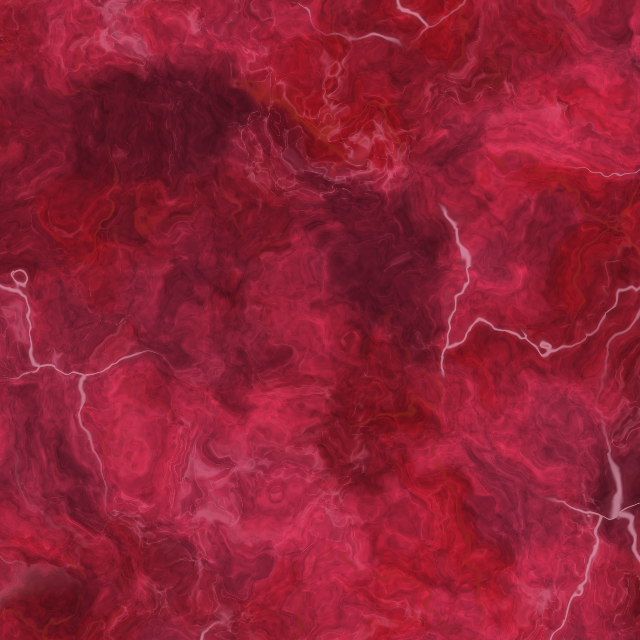
Write a three.js fragment shader that draws this texture.

```glsl
// Crimson marble: cloudy rose, scarlet and plum minerals with a dark smoky seam,
// fibrous wrinkles, and broken pale and rusty cracks.
// Smooth cellular noise makes the clouds; warped cell borders make the cracks.
varying vec2 vUv;

vec3 hash3(vec2 p) {
  vec3 q = fract(p.xyx * vec3(0.1031, 0.1030, 0.0973));
  q += dot(q, q.yxz + 33.33);
  return fract((q.xxy + q.yzz) * q.zyx);
}

// Cellular noise whose random cell values melt into each other
float cloud(vec2 p) {
  vec2 cell = floor(p), f = p - cell;
  float sum = 0.0005, total = 0.001;
  for (int y = -1; y <= 1; y++)
  for (int x = -1; x <= 1; x++) {
    vec2 offset = vec2(float(x), float(y));
    vec3 h = hash3(cell + offset);
    vec2 d = offset + 0.15 + 0.7 * h.xy - f;
    float w = max(0.0, 1.0 - dot(d, d));
    w *= w * w;
    sum += w * h.z;
    total += w;
  }
  return sum / total;
}

const mat2 TURN = mat2(1.6, 1.2, -1.2, 1.6);

float layers(vec2 p) {
  float sum = 0.0, amp = 0.5, total = 0.0;
  for (int i = 0; i < 5; i++) {
    sum += amp * cloud(p);
    total += amp;
    amp *= 0.56;
    p = TURN * p + 7.3;
  }
  return sum / total;
}

// Thin crests along the mid level of each cloud layer
float wrinkles(vec2 p) {
  float sum = 0.0;
  for (int i = 0; i < 4; i++) {
    sum += 0.25 * exp(-9.0 * abs(cloud(p) - 0.5));
    p = TURN * p + 3.7;
  }
  return sum;
}

// Gap between the nearest and second nearest cell point: zero on cell borders
float borderGap(vec2 p) {
  vec2 cell = floor(p), f = p - cell;
  float first = 8.0, second = 8.0;
  for (int y = -1; y <= 1; y++)
  for (int x = -1; x <= 1; x++) {
    vec2 offset = vec2(float(x), float(y));
    float d = length(offset + hash3(cell + offset).xy - f);
    second = min(second, max(first, d));
    first = min(first, d);
  }
  return second - first;
}

float segment(vec2 p, vec2 a, vec2 b) {
  vec2 ab = b - a;
  return length(p - a - ab * clamp(dot(p - a, ab) / dot(ab, ab), 0.0, 1.0));
}

void main() {
  // Bend the plane, coarsely and then finely
  vec2 bend = vec2(layers(vUv * 4.0), layers(vUv * 4.0 + 17.0)) - 0.5;
  vec2 ripple = vec2(cloud(vUv * 26.0), cloud(vUv * 26.0 + 41.0)) - 0.5;
  vec2 p = vUv + 0.22 * bend + 0.012 * ripple;

  float tone = layers(p * 4.0 + 5.0);
  float mineral = layers(p * 5.0 + 31.0);
  float mist = layers(p * 7.0 + 63.0);
  float fibre = wrinkles(p * 10.0 + 11.0);
  float fold = wrinkles(p * vec2(17.0, 13.0) + 90.0);

  // Mineral clouds
  vec3 color = mix(vec3(0.47, 0.08, 0.13), vec3(0.72, 0.16, 0.28), smoothstep(0.27, 0.73, tone));
  color = mix(color, vec3(0.60, 0.06, 0.10), 0.65 * smoothstep(0.52, 0.72, mineral));
  color = mix(color, vec3(0.50, 0.14, 0.23), 0.6 * smoothstep(0.47, 0.28, mineral));

  // Smoky seam and a few stray dark patches
  float seam = min(segment(p, vec2(0.14, 0.80), vec2(0.50, 0.83)),
                   segment(p, vec2(0.50, 0.83), vec2(0.67, 0.49)));
  seam = min(seam, length(p - vec2(0.97, 0.23)) - 0.02);
  float smoke = smoothstep(0.09, 0.025, seam + 0.12 * (mist - 0.5));
  smoke = max(smoke, 0.6 * smoothstep(0.40, 0.26, mist));
  color = mix(color, vec3(0.29, 0.06, 0.11), 0.72 * smoke);

  // Fibres, dark folds and fine grain
  color *= 1.0 + 0.42 * (fibre - 0.36) - 0.42 * (fold - 0.36);
  color *= 0.94 + 0.12 * cloud(vUv * 130.0);
  float haze = smoothstep(0.50, 0.76, mist) * smoothstep(0.2, 0.7, fibre);
  color = mix(color, vec3(0.78, 0.42, 0.53), 0.6 * haze);
  color = mix(color, vec3(0.72, 0.30, 0.40), 0.25 * smoothstep(0.42, 0.75, fibre));

  // Rusty threads, then pale cracks that fade in and out
  float rust = smoothstep(0.035, 0.0, borderGap(p * vec2(6.0, 3.5) + 21.0));
  color = mix(color, vec3(0.60, 0.17, 0.12), 0.5 * rust * smoothstep(0.42, 0.6, mineral));
  float gap = borderGap(p * vec2(3.2, 4.2) + 52.0);
  float shown = smoothstep(0.50, 0.74, cloud(vUv * 4.5 + 77.0));
  color = mix(color, vec3(0.70, 0.28, 0.38), 0.35 * shown * smoothstep(0.08, 0.0, gap));
  color = mix(color, vec3(0.83, 0.58, 0.66), 0.75 * shown * smoothstep(0.024, 0.004, gap));

  gl_FragColor = vec4(color, 1.0);
}
```
